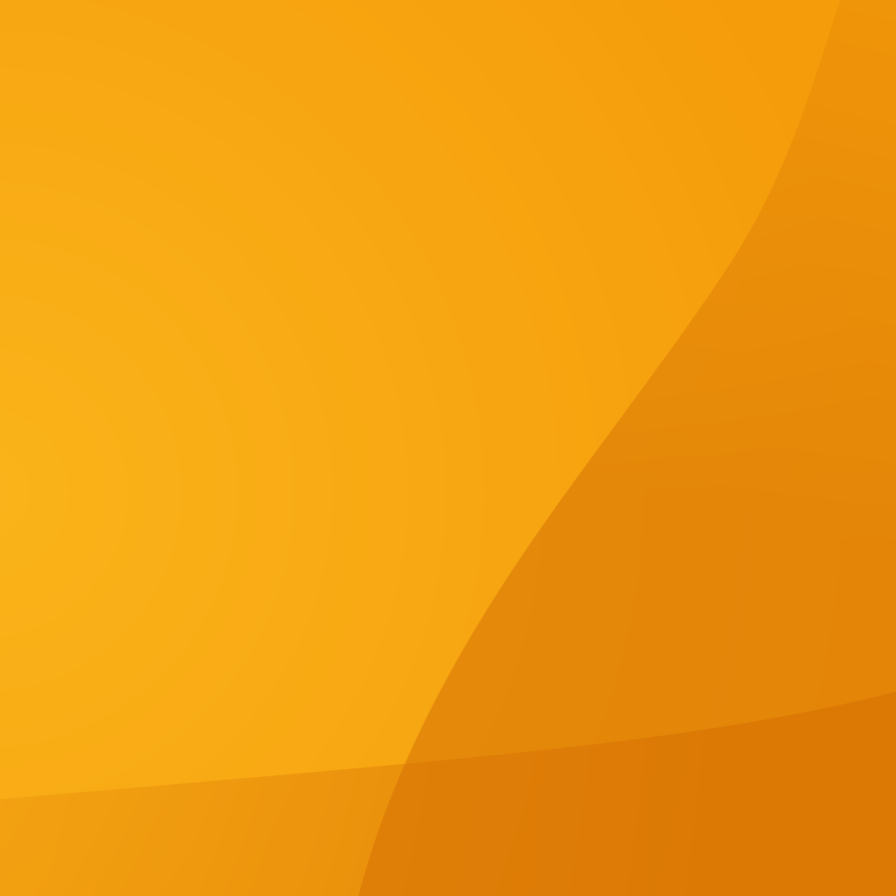
Write a three.js fragment shader that draws this background.

```glsl
varying vec2 vUv;

const vec3 GLOW_COLOR = vec3(0.982, 0.705, 0.102);
const vec3 AMBER_COLOR = vec3(0.960, 0.612, 0.040);
const vec3 SLOPE_COLOR = vec3(0.851, 0.467, 0.024);
const vec3 WAVE_COLOR = vec3(0.835, 0.430, 0.010);

const vec2 GLOW_CENTER = vec2(-0.02, 0.45);
const float GLOW_RADIUS = 1.0;

// Slope edge knots: height, x position, dx/dy
const vec3 KNOT_BOTTOM = vec3(0.000, 0.4000, 0.26);
const vec3 KNOT_LOW = vec3(0.385, 0.5860, 0.68);
const vec3 KNOT_HIGH = vec3(0.700, 0.8110, 0.66);
const vec3 KNOT_TOP = vec3(1.000, 0.9375, 0.32);

const vec2 SLOPE_ALPHA = vec2(0.62, 0.20); // low, high
const vec2 SLOPE_FADE = vec2(0.42, 1.02);
const float SLOPE_TILT = 0.25;

const vec2 WAVE_ALPHA = vec2(0.16, 0.53); // left, right
const float WAVE_FADE_END = 0.8;
const float WAVE_BASE = 0.108;
const float WAVE_RISE = 0.086;
const float WAVE_LIFT = 0.034;

const float EDGE_SOFTNESS = 0.0011;

// Cubic Hermite curve through two knots
float hermite(vec3 a, vec3 b, float y) {
  float span = b.x - a.x;
  float t = (y - a.x) / span;
  float s = 1.0 - t;
  return s * s * ((1.0 + 2.0 * t) * a.y + t * span * a.z)
       + t * t * ((3.0 - 2.0 * t) * b.y - s * span * b.z);
}

float slopeEdge(float y) {
  if (y < KNOT_LOW.x) return hermite(KNOT_BOTTOM, KNOT_LOW, y);
  if (y < KNOT_HIGH.x) return hermite(KNOT_LOW, KNOT_HIGH, y);
  return hermite(KNOT_HIGH, KNOT_TOP, y);
}

float waveEdge(float x) {
  return WAVE_BASE + WAVE_RISE * x + WAVE_LIFT * pow(x, 5.0);
}

float softStep(float d) {
  return smoothstep(-EDGE_SOFTNESS, EDGE_SOFTNESS, d);
}

void main() {
  vec2 p = vUv;

  // Radial glow from the left
  float glowDistance = distance(p, GLOW_CENTER) / GLOW_RADIUS;
  vec3 color = mix(GLOW_COLOR, AMBER_COLOR, clamp(glowDistance, 0.0, 1.0));

  // Right slope, fading towards the top
  float slopeMask = softStep((p.x - slopeEdge(p.y)) * 0.85);
  float height = p.y + SLOPE_TILT * (p.x - 0.85);
  float slopeFade = clamp((height - SLOPE_FADE.x) / (SLOPE_FADE.y - SLOPE_FADE.x), 0.0, 1.0);
  color = mix(color, SLOPE_COLOR, slopeMask * mix(SLOPE_ALPHA.x, SLOPE_ALPHA.y, slopeFade));

  // Bottom wave, deepening towards the right
  float waveMask = softStep(waveEdge(p.x) - p.y);
  float waveFade = min(p.x / WAVE_FADE_END, 1.0);
  color = mix(color, WAVE_COLOR, waveMask * mix(WAVE_ALPHA.x, WAVE_ALPHA.y, waveFade));

  gl_FragColor = vec4(color, 1.0);
}
```
